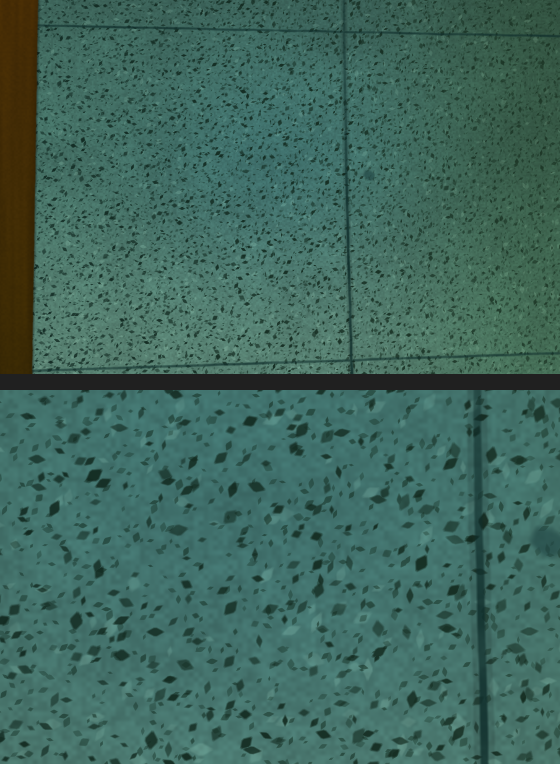
Top, the full canvas; bottom, a detail of the centre.
A Shadertoy shader for this texture:

```glsl
// Speckled green terrazzo slabs with thin dark joints beside a brown wooden strip.

float hash(vec2 p) {
    return fract(sin(dot(p, vec2(127.1, 311.7))) * 43758.5453);
}

float noise(vec2 p) {
    vec2 i = floor(p), f = fract(p);
    f = f * f * (3.0 - 2.0 * f);
    return mix(mix(hash(i), hash(i + vec2(1, 0)), f.x),
               mix(hash(i + vec2(0, 1)), hash(i + vec2(1, 1)), f.x), f.y);
}

// Coverage of randomly placed, elongated stone chips, one candidate per cell
float chips(vec2 p, float scale, float density, float lean, float seed) {
    vec2 q = p * scale, cell = floor(q);
    float soft = max(0.12, 1.2 * scale / iResolution.y);
    float cover = 0.0;
    for (int y = -1; y <= 1; y++)
    for (int x = -1; x <= 1; x++) {
        vec2 id = cell + vec2(x, y);
        vec2 key = id + seed;
        if (hash(key) > density) continue;
        vec2 d = q - id - vec2(hash(key + 17.3), hash(key + 41.9));
        float a = lean + 2.2 * (hash(key + 63.1) - 0.5);
        d = mat2(cos(a), -sin(a), sin(a), cos(a)) * d;
        float size = mix(0.2, 0.52, pow(hash(key + 85.7), 1.6));
        float slim = mix(1.3, 2.3, hash(key + 29.5));
        // Flattened corners give the chips a broken outline
        float r = max(length(d * vec2(1.0, slim)),
                      0.85 * (abs(d.x) + slim * abs(d.y)));
        float chip = 1.0 - smoothstep(-soft, soft, r - size);
        cover = max(cover, chip * mix(0.55, 1.0, hash(key + 7.7)));
    }
    return cover;
}

// Soft line of the given half width around a signed distance
float joint(float d, float halfWidth) {
    float soft = max(0.0015, 1.0 / iResolution.y);
    return 1.0 - smoothstep(halfWidth - soft, halfWidth + soft, abs(d));
}

void mainImage(out vec4 fragColor, in vec2 fragCoord) {
    vec2 p = fragCoord / iResolution.y;
    float right = p.x * iResolution.y / iResolution.x;

    // Uneven light: pale at the bottom, teal in the middle, olive at the right
    vec3 stone = mix(vec3(0.34, 0.50, 0.44), vec3(0.265, 0.435, 0.39),
                     smoothstep(0.0, 0.65, p.y));
    stone = mix(stone, vec3(0.25, 0.41, 0.31), 0.8 * smoothstep(0.6, 1.0, right));
    stone *= 1.0 - 0.16 * smoothstep(0.55, 1.0, right) * smoothstep(0.1, 0.7, p.y);
    stone *= 1.0 - 0.10 * smoothstep(0.75, 1.0, p.y);
    stone += vec3(-0.02, 0.0, 0.03) * exp(-9.0 * dot(p - vec2(0.72, 0.55), p - vec2(0.72, 0.55)));

    // Cloudy and grainy surface
    stone *= 0.94 + 0.09 * noise(p * 9.0) + 0.07 * noise(p * 75.0);
    stone *= 0.93 + 0.14 * noise(p * 230.0);

    // Pale, fine and large dark chips, leaning more steeply to the right
    float lean = mix(0.3, 1.1, smoothstep(0.2, 0.9, right));
    stone += vec3(0.08, 0.09, 0.08) * chips(p, 52.0, 0.22, lean, 311.0);
    vec3 chipColor = mix(vec3(0.07, 0.18, 0.15), vec3(0.09, 0.19, 0.12), right);
    float fade = 1.0 - 0.25 * smoothstep(0.5, 1.0, right);
    stone = mix(stone, chipColor, 0.6 * fade * chips(p, 105.0, 0.42, lean, 157.0));
    stone = mix(stone, chipColor * 0.85, 0.92 * fade * chips(p, 63.0, 0.5, lean, 23.0));

    // Round stain
    float stain = length(p - vec2(0.986, 0.531)) + 0.006 * (noise(p * 90.0) - 0.5);
    stone = mix(stone, vec3(0.14, 0.29, 0.28), 0.7 * (1.0 - smoothstep(0.009, 0.017, stain)));

    // Joints between slabs, slightly out of square and unevenly filled
    float wobble = 0.002 * (noise(p * 22.0) - 0.5);
    float topGap = p.y - 0.934 + 0.021 * p.x + wobble;
    float lowGap = p.y - 0.005 - 0.034 * p.x + wobble;
    float sideGap = p.x - 0.92 - 0.021 * pow(max(1.0 - p.y, 0.0), 1.5) + wobble;
    float wear = 0.65 + 0.35 * noise(p * 30.0);
    float sideDepth = mix(0.95, 0.55, smoothstep(0.45, 0.75, p.y));
    float gaps = max(0.8 * joint(topGap, 0.0028), 0.75 * joint(lowGap, 0.0032));
    gaps = max(gaps, sideDepth * joint(sideGap, 0.0034));
    stone *= 1.0 - 0.12 * joint(sideGap, 0.009);
    stone = mix(stone, vec3(0.06, 0.18, 0.17), gaps * wear);

    // Wooden strip with faint lengthwise grain
    float edge = p.x - mix(0.086, 0.102, p.y) + 0.0015 * (noise(p * 60.0) - 0.5);
    vec3 wood = mix(vec3(0.23, 0.165, 0.015), vec3(0.28, 0.175, 0.02), p.y);
    wood *= 0.9 + 0.12 * noise(p * vec2(90.0, 5.0)) + 0.08 * noise(p * 200.0);
    wood *= 1.0 - 0.15 * smoothstep(-0.02, 0.0, edge);
    stone *= 1.0 - 0.3 * (1.0 - smoothstep(0.0, 0.008, edge));
    float soft = max(0.0015, 1.0 / iResolution.y);
    vec3 color = mix(wood, stone, smoothstep(-soft, soft, edge));

    fragColor = vec4(color, 1.0);
}
```
